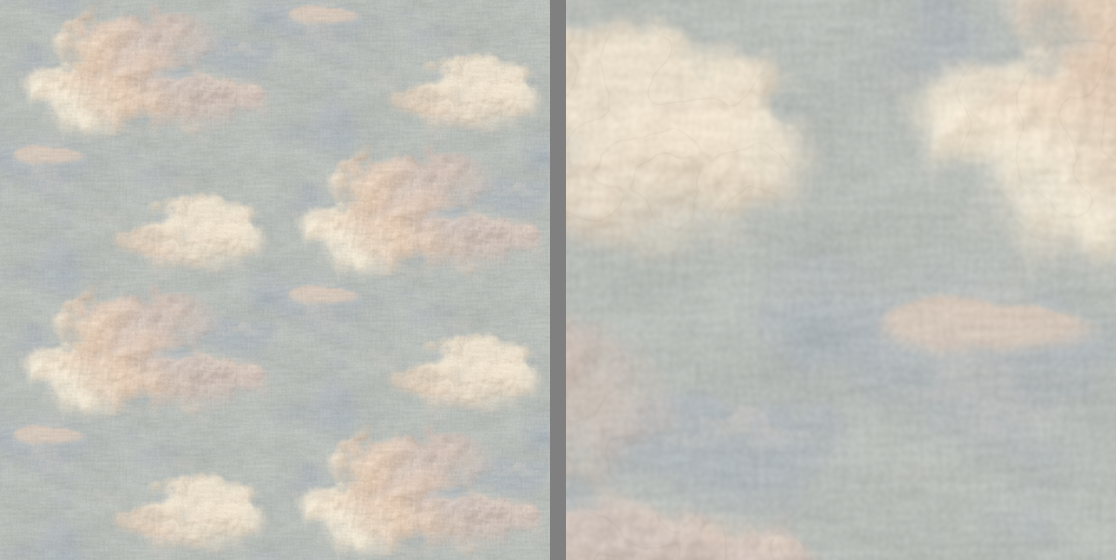
Left, the full canvas; right, a detail of the centre.
This pattern is drawn by a Shadertoy shader. Its source:

```glsl
float hash(float n) { return fract(sin(n * 127.1) * 43758.5); }

// Gradient at a lattice point, wrapped on the half-drop repeat
vec2 slope(vec2 i, vec2 n) {
    float column = floor((i.x + 0.5) / n.x);
    i -= column * n * vec2(1.0, 0.5);
    i.y = mod(i.y + 0.5, n.y) - 0.5;
    float angle = 6.2832 * fract(sin(dot(i, vec2(12.71, 31.17)) + n.x * 0.37 + n.y * 0.73) * 43758.5);
    return vec2(cos(angle), sin(angle));
}

// Gradient noise with n lattice cells per repeat; n.y must be even
float noise(vec2 p, vec2 n) {
    p *= n;
    vec2 i = floor(p), f = p - i, e = vec2(1, 0);
    vec2 u = f * f * f * (f * (f * 6.0 - 15.0) + 10.0);
    float top = mix(dot(slope(i, n), f), dot(slope(i + e.xy, n), f - e.xy), u.x);
    float low = mix(dot(slope(i + e.yx, n), f - e.yx), dot(slope(i + e.xx, n), f - e.xx), u.x);
    return mix(top, low, u.y);
}

float fbm(vec2 p, vec2 n) {
    float sum = 0.0, gain = 0.6;
    for (int i = 0; i < 4; i++) {
        sum += gain * noise(p, n);
        n *= 2.0;
        gain *= 0.5;
    }
    return sum;
}

// Offset from the nearest copy of a centre on the half-drop lattice
vec2 nearest(vec2 p, vec2 centre) {
    vec2 d = p - centre;
    d -= floor(d.x + 0.5) * vec2(1.0, 0.5);
    d.y -= floor(d.y + 0.5);
    return d;
}

// Vapour ellipse: firm above, diffuse below
float vapour(vec2 d, vec2 centre, vec2 radius, float rough) {
    d = (d - centre) / radius;
    float soft = mix(0.3, 0.75, smoothstep(-0.6, 0.5, d.y));
    return 1.0 - smoothstep(1.05 - soft, 1.15, length(d) + rough);
}

// Row of overlapping lit puffs along an arch
void crest(inout vec3 colour, vec2 d, vec2 a, vec2 b, float arch, float size, vec3 light, float strength) {
    for (float i = 0.0; i < 11.0; i++) {
        float seed = i + 37.0 * a.x, t = (i + 0.5) / 11.0;
        float radius = size * (0.55 + 0.6 * hash(seed));
        vec2 c = mix(a, b, t) - vec2(0.0, arch * 4.0 * t * (1.0 - t));
        c += size * (vec2(hash(seed + 3.3), hash(seed + 7.7)) - 0.5);
        vec2 q = (d - c) / radius;
        float cover = (1.0 - smoothstep(0.8, 1.08, length(q))) * (1.0 - smoothstep(-0.7, 0.9, q.y));
        colour = mix(colour, light, cover * strength);
    }
}

void mainImage(out vec4 fragColor, in vec2 fragCoord) {
    // Two repeats each way, y running downwards
    vec2 uv = fragCoord / iResolution.xy;
    vec2 p = 2.0 * vec2(uv.x, 1.0 - uv.y);

    float broad = fbm(p + 0.31, vec2(3, 4));
    float ragged = fbm(p, vec2(10));
    vec2 warp = vec2(ragged, fbm(p + vec2(0.37, 0.61), vec2(12)));
    float relief = ragged - fbm(p + vec2(0.008, 0.012), vec2(10));
    vec3 cream = vec3(0.94, 0.895, 0.815), peach = vec3(0.885, 0.795, 0.71);
    vec3 mauve = vec3(0.805, 0.745, 0.71), blue = vec3(0.675, 0.705, 0.735);

    // Mottled sky
    vec3 colour = mix(vec3(0.722, 0.74, 0.722), blue, 0.75 * smoothstep(0.0, 0.4, broad));
    colour += 0.05 * fbm(p + 0.17, vec2(5, 12));
    colour = mix(colour, vec3(0.79, 0.77, 0.745), 0.4 * smoothstep(0.1, 0.45, fbm(p + 0.7, vec2(4, 8))));

    // Large blush cloud
    vec2 d = nearest(p, vec2(0.525, 0.273));
    float rough = 0.75 * ragged;
    colour = mix(colour, blue, 0.6 * vapour(d, vec2(0.33, -0.06), vec2(0.16, 0.08), rough));
    vec2 e = d + 0.03 * warp;
    crest(colour, e, vec2(0.26, -0.09), vec2(0.43, -0.08), 0.01, 0.022, vec3(0.78, 0.77, 0.75), 0.35);
    float clear = 1.0 - 0.9 * vapour(d, vec2(-0.07, -0.08), vec2(0.25, 0.155), rough);
    clear *= 1.0 - 0.9 * vapour(d, vec2(-0.17, 0.08), vec2(0.23, 0.14), rough);
    clear *= 1.0 - 0.8 * vapour(d, vec2(-0.34, 0.03), vec2(0.11, 0.075), rough);
    clear *= 1.0 - 0.85 * vapour(d, vec2(0.16, 0.09), vec2(0.26, 0.115), rough);
    clear *= 1.0 - 0.8 * vapour(d, vec2(0.35, 0.075), vec2(0.12, 0.05), rough);
    clear *= 1.0 - 0.6 * vapour(d, vec2(0.12, -0.12), vec2(0.14, 0.1), rough);
    float glow = d.x - 0.7 * d.y + 0.25 * broad + 0.15 * ragged;
    vec3 blush = mix(peach, mauve, smoothstep(-0.14, 0.2, glow));
    blush = mix(cream, blush, smoothstep(-0.4, -0.12, glow)) + 0.25 * relief + 0.06 * warp.y;
    crest(blush, e, vec2(-0.31, -0.07), vec2(0.19, -0.1), 0.085, 0.05, vec3(0.865, 0.79, 0.74), 0.4);
    crest(blush, e, vec2(-0.16, 0.0), vec2(0.16, -0.02), 0.04, 0.05, vec3(0.875, 0.785, 0.72), 0.3);
    crest(blush, e, vec2(-0.43, 0.015), vec2(-0.27, -0.02), 0.015, 0.032, cream, 0.65);
    crest(blush, e, vec2(0.08, 0.0), vec2(0.43, 0.07), 0.02, 0.03, vec3(0.9, 0.825, 0.765), 0.6);
    colour = mix(colour, blush, 1.0 - clear);
    float clouds = 1.0 - clear;

    // Small cream cloud
    d = nearest(p, vec2(0.716, 0.828));
    e = d + 0.03 * warp;
    clear = 1.0 - 0.93 * vapour(d, vec2(0.025, -0.01), vec2(0.19, 0.125), rough);
    clear *= 1.0 - 0.8 * vapour(d, vec2(-0.13, 0.04), vec2(0.15, 0.075), rough);
    clear *= 1.0 - 0.8 * vapour(d, vec2(0.15, 0.03), vec2(0.12, 0.075), rough);
    clear *= 1.0 - 0.6 * vapour(d, vec2(0.02, 0.085), vec2(0.21, 0.065), rough);
    vec3 milk = mix(vec3(0.9, 0.85, 0.775), peach, smoothstep(0.0, 0.25, 0.8 * d.y - 0.6 * d.x));
    milk += 0.25 * relief + 0.04 * warp.y;
    crest(milk, e, vec2(-0.16, 0.0), vec2(0.22, 0.02), 0.095, 0.05, cream, 0.7);
    crest(milk, e, vec2(-0.13, 0.05), vec2(0.19, 0.045), 0.06, 0.05, cream + 0.01, 0.55);
    colour = mix(colour, milk, 1.0 - clear);
    clouds = max(clouds, 1.0 - clear);

    // Stray wisp
    d = nearest(p, vec2(0.165, 0.56));
    float wisp = max(vapour(d, vec2(-0.045, -0.005), vec2(0.08, 0.035), rough),
                     vapour(d, vec2(0.05, 0.0), vec2(0.1, 0.028), rough));
    colour = mix(colour, vec3(0.865, 0.79, 0.725), 0.75 * wisp);

    // Fine cracks, linen threads and grain
    float crack = 1.0 - smoothstep(0.0, 0.035, abs(noise(p + 0.03 * warp, vec2(14))));
    colour -= 0.025 * crack * clouds;
    colour += 0.028 * noise(p, vec2(18, 100)) + 0.018 * noise(p, vec2(110, 22));
    colour += 0.025 * noise(p, vec2(130));
    fragColor = vec4(clamp(colour, 0.0, 1.0), 1.0);
}
```
